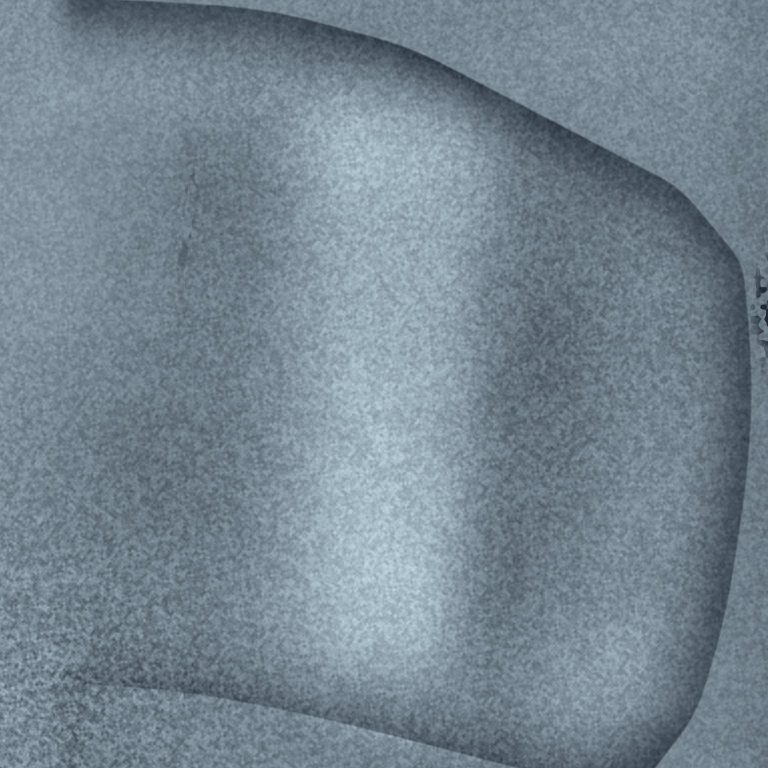
Reproduce this texture procedurally as a WebGL 1 fragment shader.

```glsl
precision highp float;
// A worn blue-grey metal panel with a pressed, rounded outline and a tall sheen.
// Half planes cut the outline; soft blobs model the relief, and hashed value
// noise adds the leathery grain, pits and scratches.

uniform vec2 u_resolution;

#define DARK_STEEL vec3(0.265, 0.31, 0.34)
#define LIGHT_STEEL vec3(0.665, 0.745, 0.775)
#define BLUE_CAST vec3(0.0, 0.002, 0.017)
#define BASE_TONE 0.50
#define SHEEN_GAIN 0.34
#define RIM_WIDTH 0.05
#define RIM_GAIN 0.52
#define GRAIN_SCALE 225.0
#define GRAIN_GAIN 0.62

float hash(vec2 p) {
  vec3 q = fract(vec3(p.xyx) * 0.1031);
  q += dot(q, q.yzx + 33.33);
  return fract((q.x + q.y) * q.z);
}

float noise(vec2 p) {
  vec2 i = floor(p), f = fract(p);
  f = f * f * (3.0 - 2.0 * f);
  float low = mix(hash(i), hash(i + vec2(1.0, 0.0)), f.x);
  float high = mix(hash(i + vec2(0.0, 1.0)), hash(i + 1.0), f.x);
  return mix(low, high, f.y);
}

float fbm(vec2 p) {
  float sum = 0.0, gain = 0.5;
  for (int i = 0; i < 4; i++) {
    sum += gain * noise(p);
    p = mat2(1.6, 1.2, -1.2, 1.6) * p + 7.3;
    gain *= 0.5;
  }
  return sum;
}

// Two fine rotated octaves, centered on zero.
float grain(vec2 p) {
  vec2 turned = mat2(0.8, 0.6, -0.6, 0.8) * p;
  return 0.65 * noise(turned) + 0.35 * noise(p * 1.7 + 19.1) - 0.5;
}

float blob(vec2 p, vec2 center, vec2 radius) {
  vec2 q = (p - center) / radius;
  return exp(-dot(q, q));
}

// Smooth intersection with the half plane to the right of a -> b.
float cut(float depth, vec2 p, vec2 a, vec2 b) {
  vec2 along = normalize(b - a);
  float side = dot(p - a, vec2(along.y, -along.x));
  float h = max(0.012 - abs(depth - side), 0.0);
  return min(depth, side) - h * h / 0.048;
}

// Depth inside the convex top and right outline.
float outlineDepth(vec2 p) {
  float d = cut(1.0, p, vec2(0.0, 1.006), vec2(0.2, 1.001));
  d = cut(d, p, vec2(0.2, 1.001), vec2(0.35, 0.988));
  d = cut(d, p, vec2(0.35, 0.988), vec2(0.534, 0.939));
  d = cut(d, p, vec2(0.534, 0.939), vec2(0.885, 0.756));
  d = cut(d, p, vec2(0.885, 0.756), vec2(0.966, 0.659));
  d = cut(d, p, vec2(0.966, 0.659), vec2(0.979, 0.557));
  d = cut(d, p, vec2(0.979, 0.557), vec2(0.978, 0.414));
  d = cut(d, p, vec2(0.978, 0.414), vec2(0.945, 0.193));
  d = cut(d, p, vec2(0.945, 0.193), vec2(0.906, 0.069));
  return cut(d, p, vec2(0.906, 0.069), vec2(0.853, 0.0));
}

// Height above the sagging lower lip.
float lipHeight(vec2 p) {
  float run = max(p.x - 0.08, 0.0);
  float sag = 0.44 * run * run / (1.0 + 1.2 * run * run);
  return p.y - max(0.109 - sag, -0.012);
}

// Broad light and dark relief inside the panel.
float relief(vec2 p) {
  float left = smoothstep(0.29, 0.49, p.x);
  float right = 1.0 - smoothstep(0.53, 0.655, p.x - 0.09 * (p.y - 0.2));
  float ends = smoothstep(0.05, 0.2, p.y) * (1.0 - smoothstep(0.78, 0.93, p.y));
  float t = BASE_TONE + SHEEN_GAIN * left * right * ends;
  t += 0.17 * blob(p, vec2(0.5, 0.27), vec2(0.12, 0.2));
  t += 0.14 * blob(p, vec2(0.48, 0.83), vec2(0.11, 0.08));
  t += 0.12 * blob(p, vec2(0.22, 0.89), vec2(0.22, 0.06));
  t += 0.20 * blob(p, vec2(0.77, 0.11), vec2(0.12, 0.09));
  t += 0.11 * blob(p, vec2(0.02, 0.68), vec2(0.12, 0.3));
  t += 0.08 * blob(p, vec2(0.85, 0.31), vec2(0.08, 0.2));
  t -= 0.22 * blob(p, vec2(0.70, 0.54), vec2(0.13, 0.26));
  t -= 0.17 * blob(p, vec2(0.65, 0.2), vec2(0.07, 0.15));
  t -= 0.15 * blob(p, vec2(0.30, 0.72), vec2(0.1, 0.16));
  return t - 0.18 * blob(p, vec2(0.2, 0.39), vec2(0.14, 0.16));
}

void main() {
  vec2 p = gl_FragCoord.xy / u_resolution;
  float soft = 1.5 / min(u_resolution.x, u_resolution.y);
  float edge = outlineDepth(p), lip = lipHeight(p);
  float lipStart = smoothstep(0.05, 0.14, p.x);
  float rimStart = smoothstep(0.06, 0.11, p.x);

  // Pressed rim and lower lip, dark on the inner side.
  float rim = exp(-pow(max(edge, 0.0) / RIM_WIDTH, 1.5)) * rimStart;
  float fold = exp(-max(lip, 0.0) / 0.045) * lipStart;
  float crease = exp(-max(edge, 0.0) / 0.018) * blob(p, vec2(0.56, 0.92), vec2(0.15, 0.09));
  float inner = relief(p) - RIM_GAIN * rim - 0.4 * fold * (1.0 - 0.6 * rim) - 0.2 * crease;
  float outer = 0.48 + 0.09 * blob(p, vec2(0.8, 0.94), vec2(0.2, 0.1));
  outer -= 0.09 * smoothstep(0.9, 1.0, p.x);
  float lipGlint = exp(min(lip, 0.0) / 0.012) * blob(p, vec2(0.5, 0.04), vec2(0.12, 0.06));
  float below = 0.45 + 0.24 * lipGlint;
  below -= 0.14 * blob(p, vec2(0.0), vec2(0.12, 0.13));
  float tone = mix(below, inner, mix(1.0, smoothstep(-soft, soft, lip), lipStart));
  tone = mix(outer, tone, smoothstep(-soft, soft, edge));

  // Grain grows stronger toward the lower left and the outer skin.
  float rough = 0.85 + 0.6 * blob(p, vec2(0.0, 0.08), vec2(0.24, 0.2));
  rough += 0.25 * (1.0 - smoothstep(-0.02, 0.0, edge));
  rough -= 0.3 * blob(p, vec2(0.08, 0.78), vec2(0.22, 0.3));
  rough *= 1.0 - 0.4 * rim;
  tone += GRAIN_GAIN * rough * grain(p * GRAIN_SCALE);
  tone += 0.12 * (fbm(p * 24.0) - 0.47);

  // Dark pits at the right margin and a faint vertical scuff.
  float pits = smoothstep(0.5, 0.7, noise(p * vec2(150.0, 130.0)));
  tone -= 0.9 * pits * blob(p, vec2(1.0, 0.6), vec2(0.018, 0.06));
  float scuff = smoothstep(0.45, 0.8, noise(p * vec2(210.0, 65.0)));
  tone -= 0.28 * scuff * blob(p, vec2(0.245 + 0.08 * (p.y - 0.7), 0.7), vec2(0.01, 0.09));

  vec3 color = mix(DARK_STEEL, LIGHT_STEEL, clamp(tone, -0.35, 1.2));
  gl_FragColor = vec4(color + BLUE_CAST, 1.0);
}
```
